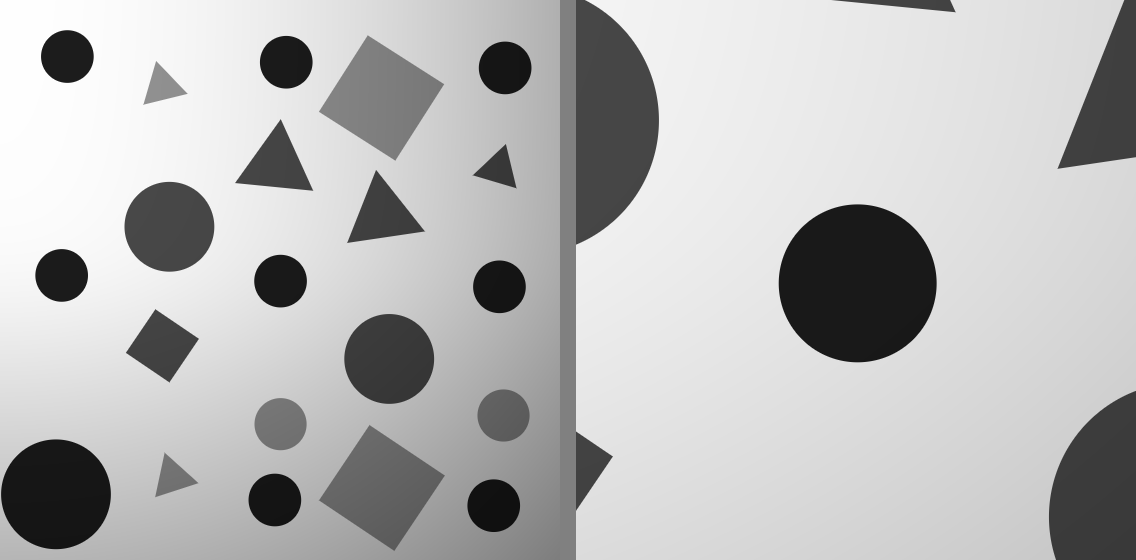
Left: the whole. Right: its middle third, enlarged.
Give the GLSL for this background, as a Shadertoy shader.

```glsl
// Flat discs, squares and triangles scattered between a tilted lattice of
// black dots, on a soft white-to-grey backdrop. Every shape is a distance
// function whose tone is multiplied by the same light as the backdrop.

const float DOT_RADIUS = 0.047;
const float CORNER_RADIUS = 0.098;
const float SMALL_SIZE = 0.047;
const float LARGE_SIZE = 0.081;
const float BLACK_TONE = 0.11;
const float DARK_TONE = 0.29;
const float LIGHT_TONE = 0.58;

float hash(vec2 p) {
    return fract(sin(dot(p, vec2(127.1, 311.7))) * 43758.5453);
}

// Coordinates of p in a frame turned counterclockwise by the angle.
vec2 rotateFrame(vec2 p, float angle) {
    float c = cos(angle), s = sin(angle);
    return mat2(c, -s, s, c) * p;
}

float disc(vec2 p, float radius) {
    return length(p) - radius;
}

float square(vec2 p, float halfSide) {
    vec2 q = abs(p);
    return max(q.x, q.y) - halfSide;
}

float triangle(vec2 p, float circumradius) {
    return max(abs(p.x) * 0.866 + p.y * 0.5, -p.y) - circumradius * 0.5;
}

float coverage(float dist, float pixel) {
    return clamp(0.5 - dist / pixel, 0.0, 1.0);
}

// Light fades towards the right and, below a soft crease, to the bottom.
float backdropLight(vec2 uv) {
    float below = 0.52 - uv.y;
    float softBelow = 0.5 * (below + sqrt(below * below + 0.01));
    return (1.0 - 0.31 * uv.x * uv.x) * (1.0 - 0.55 * softBelow);
}

// Three by three dots; the lower left one is larger.
float dotLattice(vec2 uv) {
    const float spacing = 0.391;
    vec2 p = rotateFrame(uv - vec2(0.501, 0.498), -0.026);
    vec2 cell = clamp(round(p / spacing), -1.0, 1.0);
    bool isCorner = cell.x + cell.y < -1.5;
    return disc(p - cell * spacing, isCorner ? CORNER_RADIUS : DOT_RADIUS);
}

// Odd columns run beside the dots, even columns fill the gaps between them.
vec2 shapeCenter(vec2 id, bool oddColumn) {
    float y = oddColumn ? 0.84 - 0.233 * id.y : 0.705 - 0.445 * id.y;
    vec2 jitter = vec2(hash(id), hash(id + 17.3)) - 0.5;
    return vec2(0.102 + 0.197 * id.x, y) + 0.036 * jitter;
}

float shapeDistance(vec2 p, int kind, float size, float tilt) {
    if (kind == 0) return disc(p, size * 0.99);
    if (kind == 1) return square(rotateFrame(p, tilt - 0.55), size);
    return triangle(rotateFrame(p, tilt), size);
}

void mainImage(out vec4 fragColor, in vec2 fragCoord) {
    vec2 uv = fragCoord / iResolution.y;
    float pixel = 1.0 / iResolution.y;
    float tone = 1.0;

    // Scattered shapes
    for (int column = 1; column <= 4; column++) {
        bool oddColumn = column % 2 == 1;
        int rows = oddColumn ? 4 : 2;
        for (int row = 0; row < rows; row++) {
            vec2 id = vec2(column, row);
            int kind = (row + 1 + column * column) % 3;
            bool isLarge = column == 3 || column + row == 2;
            bool isLight = (row % 3 == 0) == oddColumn;
            float tilt = 0.8 * hash(id + 5.7) - 0.4;
            float dist = shapeDistance(uv - shapeCenter(id, oddColumn), kind,
                                       isLarge ? LARGE_SIZE : SMALL_SIZE, tilt);
            tone = mix(tone, isLight ? LIGHT_TONE : DARK_TONE, coverage(dist, pixel));
        }
    }

    // Black dots
    tone = mix(tone, BLACK_TONE, coverage(dotLattice(uv), pixel));

    fragColor = vec4(vec3(tone * backdropLight(uv)), 1.0);
}
```
